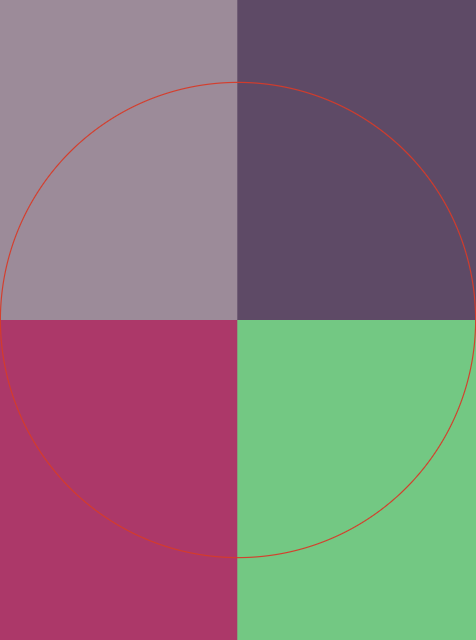
Give the GLSL for this background, as a WebGL 2 fragment shader.

```glsl
#version 300 es
precision highp float;
// Four flat colour quadrants meeting near the centre, overlaid by a thin
// red ring that spans the canvas width. Built from two antialiased step
// edges and a circle distance function, in units of the canvas width.

#define SPLIT vec2(0.4985, 0.5)   // quadrant corner, as a fraction of the canvas
#define RING_RADIUS 0.4992        // in canvas widths
#define RING_WIDTH 0.0025         // in canvas widths
#define RING_OPACITY 0.95

uniform vec2 u_resolution;
out vec4 fragColor;

const vec3 MAUVE  = vec3(0.61, 0.545, 0.60);
const vec3 PLUM   = vec3(0.37, 0.29, 0.40);
const vec3 BERRY  = vec3(0.675, 0.22, 0.41);
const vec3 GREEN  = vec3(0.45, 0.785, 0.515);
const vec3 RED    = vec3(0.84, 0.23, 0.16);

// Coverage of the region where the signed distance is negative
float coverage(float signedDistance, float pixel) {
    return clamp(0.5 - signedDistance / pixel, 0.0, 1.0);
}

vec3 quadrants(vec2 p, float pixel) {
    float right = coverage(-p.x, pixel);
    float top = coverage(-p.y, pixel);
    return mix(mix(BERRY, GREEN, right), mix(MAUVE, PLUM, right), top);
}

float ring(vec2 p, float pixel) {
    float d = abs(length(p) - RING_RADIUS) - 0.5 * RING_WIDTH;
    return coverage(d, pixel);
}

void main() {
    float pixel = 1.0 / u_resolution.x;
    vec2 fromSplit = (gl_FragCoord.xy - SPLIT * u_resolution) * pixel;
    vec2 fromCentre = (gl_FragCoord.xy - 0.5 * u_resolution) * pixel;

    vec3 colour = quadrants(fromSplit, pixel);
    colour = mix(colour, RED, RING_OPACITY * ring(fromCentre, pixel));
    fragColor = vec4(colour, 1.0);
}
```
